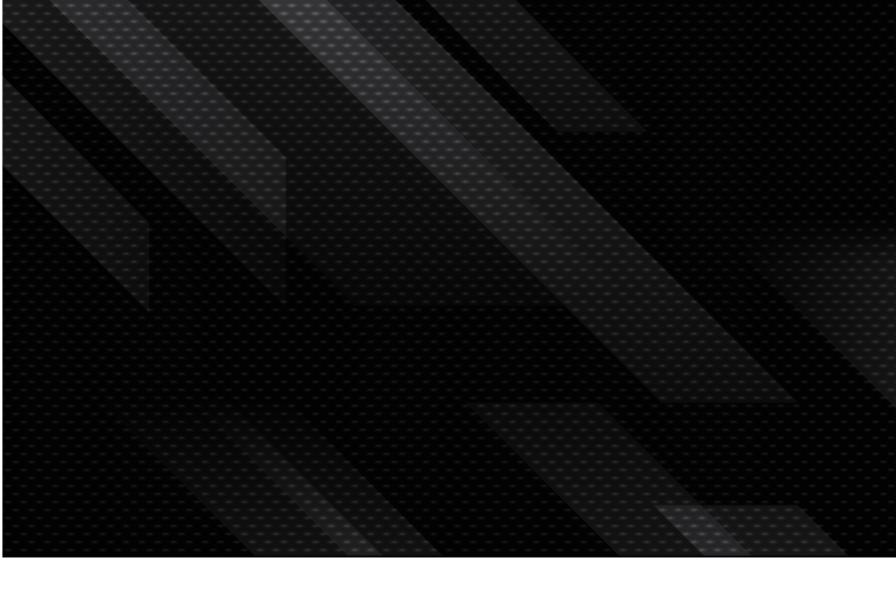
Reproduce this background procedurally as a Shadertoy shader.

```glsl
// Dark woven panel crossed by translucent 45-degree light bands.
// Staggered soft dashes form the weave; each band is a diagonal strip,
// cut at its ends and faded along its length. Lights add where they overlap.

#define WEAVE_CELL  vec2(0.0262, 0.0133)
#define WEAVE_GLOW  0.085
#define WEAVE_DEPTH 0.40
#define BASE_LEVEL  0.008
#define PANEL_LEFT  0.004
#define PANEL_FLOOR 0.074
#define EDGE_SOFT   0.0018
#define BAND_TINT   vec3(0.98, 0.98, 1.03)

float edgeWidth() {
    return max(EDGE_SOFT, 0.75 / iResolution.y);
}

// Soft step across an edge: 0 below it, 1 above it.
float rise(float edge, float v) {
    float w = edgeWidth();
    return smoothstep(-w, w, v - edge);
}

float between(vec2 range, float v) {
    return rise(range.x, v) * (1.0 - rise(range.y, v));
}

// Strip bounded by two diagonals (sides) and two cuts (span);
// its light runs from light.x at the first cut to light.y at the second.
float band(float diagonal, vec2 sides, float along, vec2 span, vec2 light) {
    float t = clamp((along - span.x) / (span.y - span.x), 0.0, 1.0);
    return between(sides, diagonal) * between(span, along) * mix(light.x, light.y, t);
}

// Brick-like rows of soft horizontal dashes.
float weave(vec2 p) {
    vec2 g = p / WEAVE_CELL;
    g.x += 0.5 * mod(floor(g.y), 2.0);
    vec2 d = fract(g) - 0.5;
    return exp(-d.x * d.x / 0.075 - d.y * d.y / 0.060);
}

// Sum of all bands; q.x runs right, q.y runs down from the top edge.
float bandLight(vec2 q) {
    float c = q.x - q.y;
    float sum = 0.0;

    // Upper left group
    sum += band(c, vec2(-0.271, -0.122), q.x, vec2(-0.1, 0.248), vec2(0.11, 0.055));
    sum += band(c, vec2(-0.035, 0.082), q.x, vec2(-0.1, 0.475), vec2(0.14, 0.025));
    sum += band(c, vec2(0.082, 0.213), q.x, vec2(0.0, 0.475), vec2(0.13, 0.065));
    sum += band(c, vec2(0.082, 0.430), q.y, vec2(-0.1, 0.508), vec2(0.11, 0.022));

    // Long central band with its brighter inner strip
    sum += band(c, vec2(0.430, 0.657), q.y, vec2(-0.1, 0.669), vec2(0.17, 0.045));
    sum += band(c, vec2(0.430, 0.543), q.y, vec2(-0.1, 0.500), vec2(0.13, 0.0));

    // Short band at the top
    sum += band(c, vec2(0.707, 0.857), q.y, vec2(-0.1, 0.219), vec2(0.11, 0.055));

    // Right-hand glow, softened at its top
    sum += band(c, vec2(0.810, 2.0), q.x, vec2(1.22, 1.60), vec2(0.0, 0.13))
         * smoothstep(0.355, 0.45, q.y);

    // Lower group
    sum += band(c, vec2(-0.500, -0.287), q.y, vec2(0.66, 1.0), vec2(0.0, 0.10));
    sum += band(c, vec2(-0.345, -0.188), q.y, vec2(0.66, 1.0), vec2(0.0, 0.10));
    sum += band(c, vec2(0.105, 0.325), q.y, vec2(0.669, 1.0), vec2(0.04, 0.10));
    sum += band(c, vec2(0.246, 0.486), q.y, vec2(0.839, 1.0), vec2(0.085, 0.12));
    return sum;
}

void mainImage(out vec4 fragColor, in vec2 fragCoord) {
    vec2 p = fragCoord / iResolution.y;
    float dash = weave(p);
    float light = bandLight(vec2(p.x, 1.0 - p.y));

    // Dashes glow faintly and also modulate the band light.
    vec3 color = vec3(BASE_LEVEL + WEAVE_GLOW * dash * dash);
    color += BAND_TINT * light * (1.0 - WEAVE_DEPTH * (0.6 - dash));

    // Thin dark rim along the floor, then the white margin.
    color *= rise(PANEL_FLOOR + 0.003, p.y);
    float panel = rise(PANEL_LEFT, p.x) * rise(PANEL_FLOOR, p.y);
    fragColor = vec4(mix(vec3(1.0), color, panel), 1.0);
}
```
